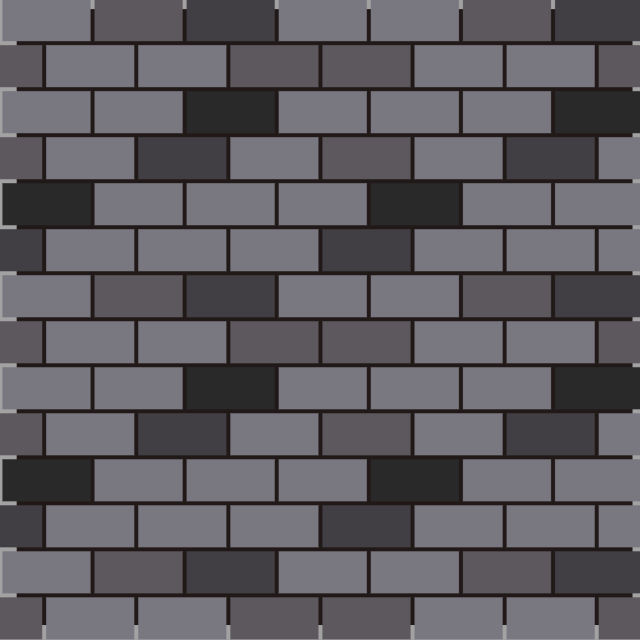
Write a WebGL 1 fragment shader that draws this pattern.

```glsl
precision highp float;

uniform vec2 u_resolution;

// Layout, as fractions of the canvas, measured from the top left
const vec2 BRICK_PITCH = vec2(0.1439, 0.0719);
const float FIRST_ROW_TOP = -0.0045;
const float EVEN_ROW_START = 0.0007;
const float ODD_ROW_START = -0.0749;
const float JOINT_WIDTH = 0.0062;

// Joints are dark inside this rectangle and pale outside it
const vec2 DARK_JOINT_MIN = vec2(0.0260, 0.0143);
const vec2 DARK_JOINT_MAX = vec2(0.9883, 0.9766);

const vec3 PALE_BRICK = vec3(0.475, 0.467, 0.502);
const vec3 BROWN_BRICK = vec3(0.365, 0.345, 0.365);
const vec3 SLATE_BRICK = vec3(0.257, 0.247, 0.268);
const vec3 BLACK_BRICK = vec3(0.160, 0.160, 0.160);
const vec3 DARK_JOINT = vec3(0.130, 0.098, 0.095);
const vec3 PALE_JOINT = vec3(0.635, 0.635, 0.640);

// Four tones per row: 0 pale, 1 brown, 2 slate, 3 black
vec4 rowTones(float row) {
    float r = mod(row, 6.0);
    if (r < 0.5) return vec4(0.0, 1.0, 2.0, 0.0);
    if (r < 1.5) return vec4(1.0, 0.0, 0.0, 1.0);
    if (r < 2.5) return vec4(0.0, 0.0, 3.0, 0.0);
    if (r < 3.5) return vec4(1.0, 0.0, 2.0, 0.0);
    if (r < 4.5) return vec4(3.0, 0.0, 0.0, 0.0);
    return vec4(2.0, 0.0, 0.0, 0.0);
}

vec3 brickColor(vec2 cell) {
    float column = mod(cell.x, 4.0);
    vec4 picked = step(abs(vec4(0.0, 1.0, 2.0, 3.0) - column), vec4(0.5));
    float tone = dot(rowTones(cell.y), picked);
    if (tone < 0.5) return PALE_BRICK;
    if (tone < 1.5) return BROWN_BRICK;
    return tone < 2.5 ? SLATE_BRICK : BLACK_BRICK;
}

// Signed distance to a box given by two corners
float boxDistance(vec2 p, vec2 lo, vec2 hi) {
    vec2 d = max(lo - p, p - hi);
    return max(d.x, d.y);
}

void main() {
    vec2 p = gl_FragCoord.xy / u_resolution;
    p.y = 1.0 - p.y;
    float pixel = 1.0 / min(u_resolution.x, u_resolution.y);

    // Running bond: alternate rows start at different places
    float row = floor((p.y - FIRST_ROW_TOP) / BRICK_PITCH.y);
    float rowStart = mod(row, 2.0) < 0.5 ? EVEN_ROW_START : ODD_ROW_START;
    vec2 grid = (p - vec2(rowStart, FIRST_ROW_TOP)) / BRICK_PITCH;
    vec2 cell = floor(grid);

    // Distance to the nearest joint centre line
    vec2 local = fract(grid);
    vec2 toJoint = min(local, 1.0 - local) * BRICK_PITCH;
    float jointDistance = min(toJoint.x, toJoint.y) - 0.5 * JOINT_WIDTH;
    float brickMask = smoothstep(-0.8 * pixel, 0.8 * pixel, jointDistance);

    // Pale joint ends around the border
    float border = boxDistance(p, DARK_JOINT_MIN, DARK_JOINT_MAX);
    float paleMask = smoothstep(-0.6 * pixel, 0.6 * pixel, border);
    vec3 joint = mix(DARK_JOINT, PALE_JOINT, paleMask);

    gl_FragColor = vec4(mix(joint, brickColor(cell), brickMask), 1.0);
}
```
